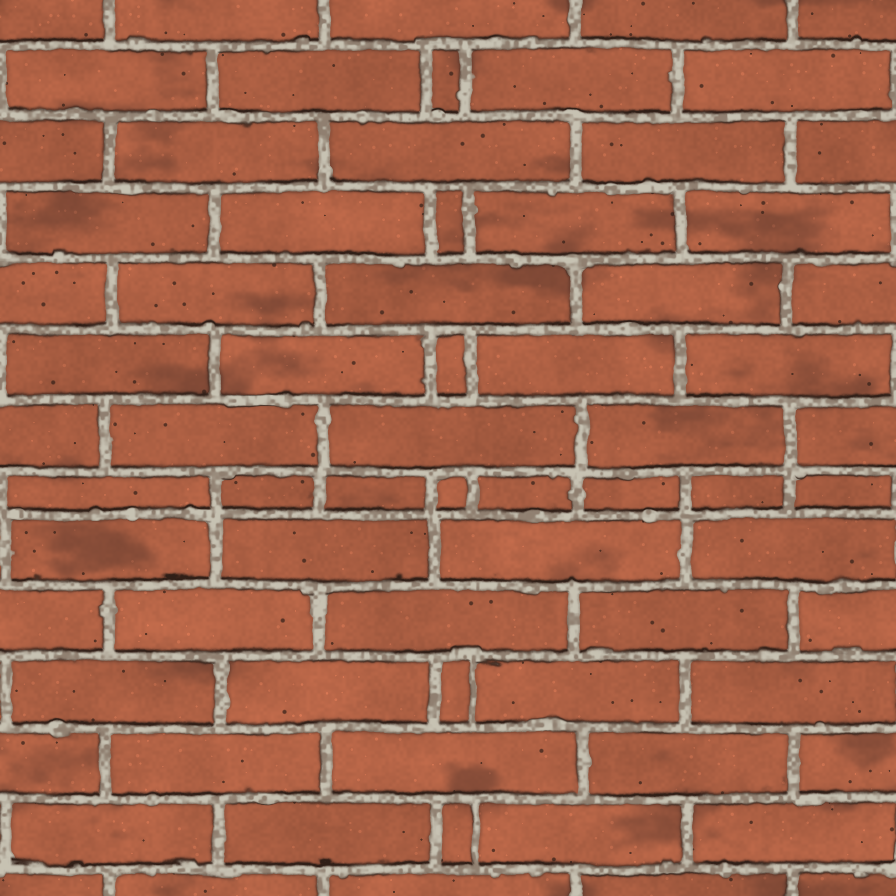
Give the GLSL for this texture, as a Shadertoy shader.

```glsl
// Weathered red brick wall: twelve full courses and one cut course, laid in stretcher bond.
// Each pixel finds its course, then its nearest joints left and right, which give a rounded
// brick distance; wrapping noise adds ragged edges, shadows, grain, pits and soot.

const float COURSE = 0.0794;                  // height of a full course
const float CUT_COURSE = 1.0 - 12.0 * COURSE; // height of the thin course
const int CUT_ROW = 7;
const vec2 HALF_JOINT = vec2(0.0066, 0.0058);

const vec3 CLAY = vec3(0.67, 0.37, 0.26);
const vec3 BURNT_CLAY = vec3(0.43, 0.25, 0.19);
const vec3 SHADOW = vec3(0.19, 0.12, 0.09);
const vec3 MORTAR_DARK = vec3(0.54, 0.47, 0.41);
const vec3 MORTAR = vec3(0.66, 0.62, 0.56);
const vec3 MORTAR_LIGHT = vec3(0.78, 0.76, 0.70);

// Joint positions: four for the plain courses, then five for the staggered ones
const float JOINTS[9] = float[9](0.120, 0.358, 0.646, 0.883,
                                 0.001, 0.239, 0.479, 0.523, 0.760);

float hash(vec2 p) {
    vec3 q = fract(vec3(p.xyx) * 0.1031);
    q += dot(q, q.yzx + 33.33);
    return fract((q.x + q.y) * q.z);
}

// Value noise that wraps over the unit square
float noise(vec2 uv, vec2 cells) {
    vec2 p = uv * cells, i = floor(p), f = fract(p);
    f = f * f * (3.0 - 2.0 * f);
    vec2 a = mod(i, cells), b = mod(i + 1.0, cells);
    return mix(mix(hash(a), hash(vec2(b.x, a.y)), f.x),
               mix(hash(vec2(a.x, b.y)), hash(b), f.x), f.y);
}

float fbm(vec2 uv, vec2 cells) {
    float sum = 0.0, gain = 0.5;
    for (int i = 0; i < 4; i++) {
        sum += gain * noise(uv, cells);
        cells *= 2.0;
        gain *= 0.5;
    }
    return sum / 0.9375;
}

// Row index, distance below its top, and its height
vec3 findCourse(float depth) {
    float cutTop = float(CUT_ROW) * COURSE, cutEnd = cutTop + CUT_COURSE;
    if (depth >= cutTop && depth < cutEnd)
        return vec3(float(CUT_ROW), depth - cutTop, CUT_COURSE);
    float start = depth < cutTop ? 0.0 : cutEnd;
    float n = floor((depth - start) / COURSE);
    return vec3(n + (start > 0.0 ? 8.0 : 0.0), depth - start - n * COURSE, COURSE);
}

// Clearance to the joints at left and right, and the index of the left joint
vec3 findBrick(float x, int row) {
    bool plain = (row < CUT_ROW) == (row % 2 == 0);
    vec3 brick = vec3(1.0, 1.0, 0.0);
    for (int k = 0; k < 9; k++) {
        bool used = row == CUT_ROW ? k != 0 : plain == (k < 4);
        if (!used || (row == 8 && k == 7)) continue;
        float drift = k < 4 ? 0.0 : 0.0008 * float(row - 3);
        float jitter = (hash(vec2(k, row) + 4.0) - 0.5) * (k < 4 ? 0.011 : 0.005);
        float offset = x - JOINTS[k] - drift - jitter;
        float halfWidth = k == 7 && row > 8 ? 0.0035 : HALF_JOINT.x;
        float left = fract(offset) - halfWidth, right = fract(-offset) - halfWidth;
        if (left < brick.x) brick.xz = vec2(left, float(k));
        brick.y = min(brick.y, right);
        // Points just beside a joint still belong to its gap
        brick.x = min(brick.x, abs(offset) - halfWidth + step(halfWidth, abs(offset)) * 2.0);
    }
    return brick;
}

// Small scattered pits, one possible per cell
float pits(vec2 uv, float cells, float share) {
    vec2 p = uv * cells, id = floor(p);
    vec2 centre = 0.3 + 0.4 * vec2(hash(id + 7.0), hash(id + 19.0));
    float radius = 0.12 + 0.18 * hash(id + 31.0);
    float dotMask = 1.0 - smoothstep(radius * 0.4, radius, length(fract(p) - centre));
    return dotMask * step(1.0 - share, hash(id));
}

float edgeLine(float d, float width) {
    return exp(-d * d / (width * width));
}

void mainImage(out vec4 fragColor, in vec2 fragCoord) {
    vec2 uv = fragCoord / iResolution.xy;
    float pixel = 1.0 / iResolution.y;

    // Layout with slightly bent courses and joints
    vec2 bend = vec2(noise(uv, vec2(17, 40)), noise(uv, vec2(13, 26))) - 0.5;
    vec3 course = findCourse(fract(1.0293 - uv.y + bend.y * 0.005));
    vec3 brick = findBrick(uv.x + bend.x * 0.003, int(course.x));

    // Rounded brick distance, positive inside, with a ragged rim and chips
    float rough = (fbm(uv, vec2(90)) - 0.5) * 0.004;
    rough -= 0.004 * smoothstep(0.76, 0.95, noise(uv, vec2(47)));
    float above = course.y - HALF_JOINT.y + rough;
    float below = course.z - course.y - HALF_JOINT.y + rough;
    vec2 corner = 0.004 - vec2(min(brick.x, brick.y) + rough, min(above, below));
    float inside = 0.004 - length(max(corner, 0.0)) - min(max(corner.x, corner.y), 0.0);
    float brickMask = smoothstep(-0.7 * pixel, 0.7 * pixel, inside);

    // Brick face: tone per brick, blotches, streaks, grain, soot and pits
    float tone = hash(vec2(brick.z, course.x) + 11.0);
    float grain = noise(uv, vec2(250)) - 0.5;
    float blotch = fbm(uv, vec2(14, 20)) - 0.5;
    float streak = noise(uv, vec2(70, 9)) - 0.5;
    vec3 face = CLAY * (0.96 + 0.09 * tone + 0.18 * blotch + 0.05 * streak + 0.07 * grain);
    float soot = smoothstep(0.63, 0.85, fbm(uv + 0.37, vec2(9, 16)));
    face = mix(face, BURNT_CLAY, 0.65 * soot + 0.35 * edgeLine(inside, 0.003));
    face = mix(face, SHADOW, 0.7 * pits(uv, 90.0, 0.035));
    face *= 1.0 + 0.14 * pits(uv + 0.213, 110.0, 0.10);

    // Sandy mortar, dirtier where it meets the bricks
    float sand = 0.6 * noise(uv, vec2(210)) + 0.4 * fbm(uv, vec2(30));
    vec3 mortar = mix(MORTAR, MORTAR_LIGHT, smoothstep(0.35, 0.65, sand));
    mortar = mix(mortar, MORTAR_DARK, 0.8 * smoothstep(0.5, 0.25, sand));
    mortar = mix(mortar, MORTAR_DARK, 0.55 * edgeLine(inside, 0.0022));

    // Uneven shadow lines, deepest under each brick
    float patchy = smoothstep(0.25, 0.7, fbm(uv, vec2(22, 34)));
    float along = smoothstep(-0.002, 0.002, min(brick.x, brick.y));
    float upright = smoothstep(-0.002, 0.002, min(above, below));
    float shade = edgeLine(below, 0.0021) * along * (0.5 + 0.6 * patchy);
    shade = max(shade, edgeLine(above, 0.0014) * along * (0.75 - 0.55 * patchy));
    shade = max(shade, edgeLine(brick.y + rough, 0.0014) * upright * 0.5 * patchy);

    vec3 color = mix(mix(mortar, face, brickMask), SHADOW, min(shade, 1.0));
    fragColor = vec4(color, 1.0);
}
```
